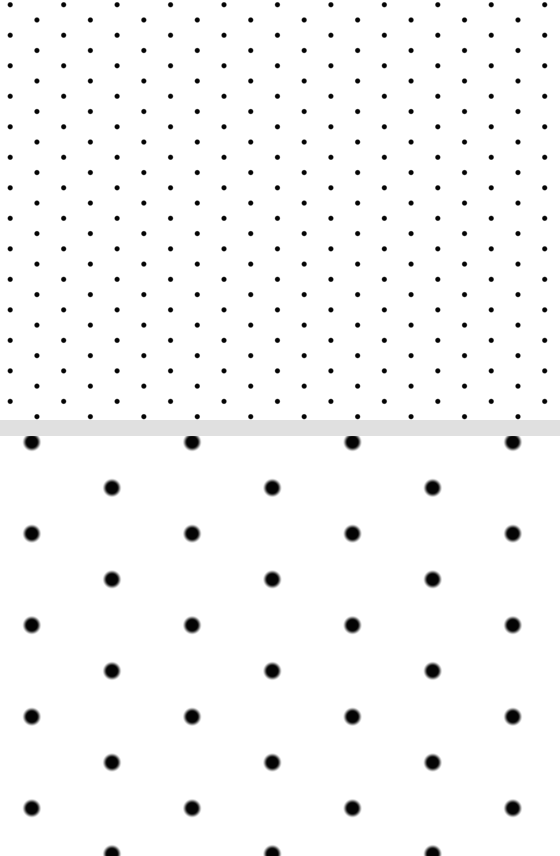
Top: the whole. Bottom: its middle third, enlarged.
Reproduce this pattern procedurally as a Shadertoy shader.

```glsl
// Small black dots on white, in a half-drop staggered lattice.

const vec3 PAPER = vec3(1.0);
const vec3 INK = vec3(0.015);

// All lengths are fractions of the canvas height.
const vec2 PERIOD = vec2(0.12726, 0.07265);
const vec2 FIRST_DOT = vec2(0.0243, 0.0443);
const float DOT_RADIUS = 0.0059;
const float EDGE_SOFTNESS = 0.0020;

// Distance from p to the nearest point of a rectangular lattice.
float latticeDistance(vec2 p, vec2 period) {
    vec2 cell = (fract(p / period + 0.5) - 0.5) * period;
    return length(cell);
}

// Two lattices, the second shifted by half a period both ways.
float staggeredDistance(vec2 p, vec2 period) {
    return min(latticeDistance(p, period),
               latticeDistance(p - 0.5 * period, period));
}

// Coverage of a disc with a soft rim.
float discMask(float dist, float radius, float softness) {
    return 1.0 - smoothstep(radius - softness, radius + softness, dist);
}

void mainImage(out vec4 fragColor, in vec2 fragCoord) {
    vec2 p = fragCoord / iResolution.y;
    float softness = max(EDGE_SOFTNESS, 0.75 / iResolution.y);

    float dist = staggeredDistance(p - FIRST_DOT, PERIOD);
    float dots = discMask(dist, DOT_RADIUS, softness);

    fragColor = vec4(mix(PAPER, INK, dots), 1.0);
}
```
